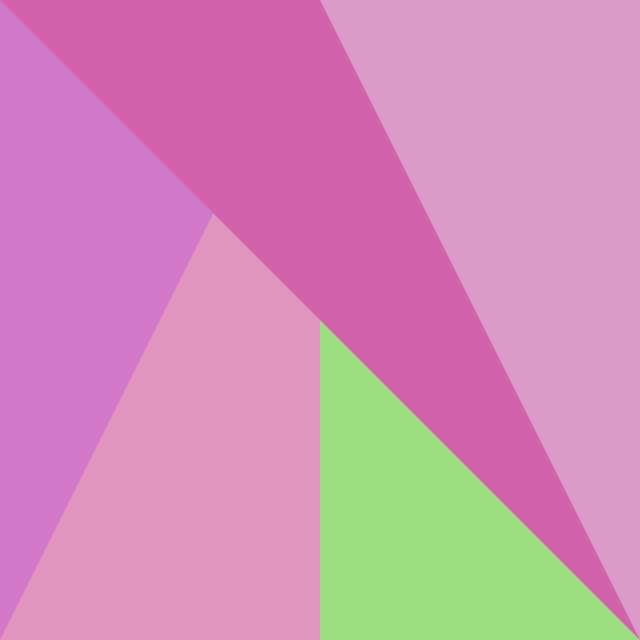
Give the GLSL for this background, as a Shadertoy shader.

```glsl
const vec3 PURPLE  = vec3(0.820, 0.475, 0.784);
const vec3 PINK    = vec3(0.880, 0.585, 0.743);
const vec3 GREEN   = vec3(0.613, 0.876, 0.500);
const vec3 MAGENTA = vec3(0.825, 0.386, 0.670);
const vec3 LILAC   = vec3(0.851, 0.604, 0.780);

// Corners of the folds, in canvas units
const vec2 BOTTOM_LEFT  = vec2(0.0, 0.0);
const vec2 BOTTOM_MID   = vec2(0.5, 0.0);
const vec2 BOTTOM_RIGHT = vec2(1.0, 0.0);
const vec2 TOP_LEFT     = vec2(0.0, 1.0);
const vec2 TOP_MID      = vec2(0.5, 1.0);
const vec2 CENTER       = vec2(0.5, 0.5);
const vec2 PEAK         = vec2(1.0, 2.0) / 3.0;

const float EDGE_PIXELS = 1.0;

// Smooth coverage of the half plane to the right of the line from a to b
float rightOf(vec2 p, vec2 a, vec2 b) {
    vec2 along = b - a;
    vec2 normal = normalize(vec2(along.y, -along.x));
    float edge = EDGE_PIXELS / min(iResolution.x, iResolution.y);
    return clamp(dot(p - a, normal) / edge + 0.5, 0.0, 1.0);
}

void mainImage(out vec4 fragColor, in vec2 fragCoord) {
    vec2 uv = fragCoord / iResolution.xy;

    // Lower-left panels
    vec3 color = mix(PURPLE, PINK, rightOf(uv, BOTTOM_LEFT, PEAK));
    color = mix(color, GREEN, rightOf(uv, BOTTOM_MID, CENTER));

    // Band above the diagonal, then the right-hand panel
    color = mix(color, MAGENTA, rightOf(uv, BOTTOM_RIGHT, TOP_LEFT));
    color = mix(color, LILAC, rightOf(uv, BOTTOM_RIGHT, TOP_MID));

    fragColor = vec4(color, 1.0);
}
```
